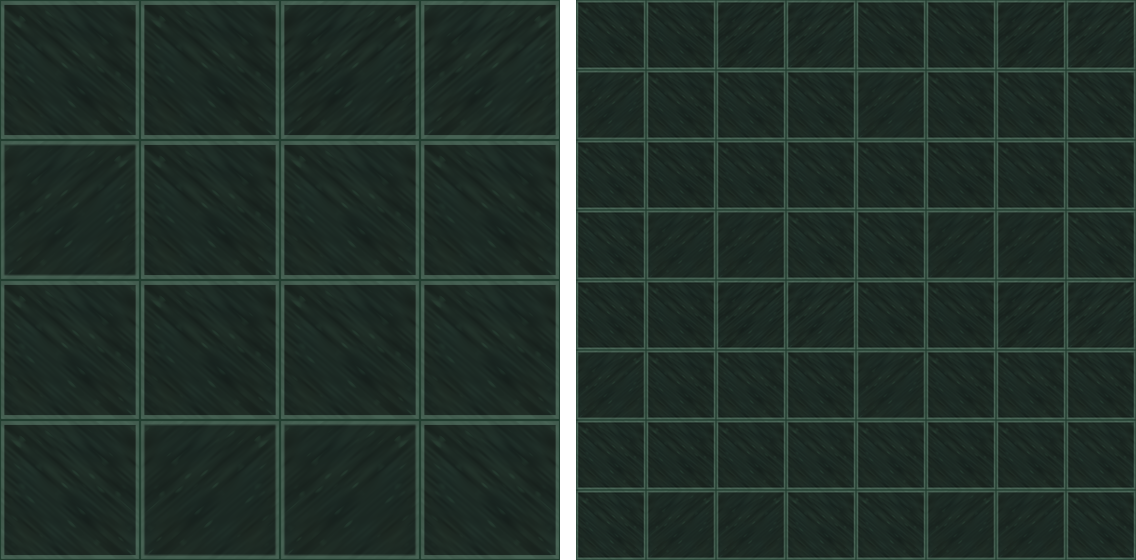
Left, the tile; right, the same tile 2 across and 2 down.
Reproduce this texture procedurally as a WebGL 1 fragment shader.

```glsl
precision highp float;

// A four by four grid of dark green slate panels, each with a pale rim and a
// thin dark groove. Slanted streaks come from stretched value noise in panel
// coordinates; some panels are mirrored, and some of those have blurred rims.

uniform vec2 u_resolution;

const float PANELS = 4.0;                      // repeats across and down
const vec2 RIM_EDGE = vec2(0.0315, 0.0345);    // outer edge to inner rim
const float GROOVE_EDGE = 0.0085;              // half the groove width
const float BLUR = 0.011;                      // rim softness of blurred panels
const float STREAK_ANGLE = -0.71;              // radians from horizontal
const vec2 FINE_SCALE = vec2(7.0, 54.0);       // noise cells along, across
const vec2 BROAD_SCALE = vec2(4.0, 25.0);
const vec2 GLINT_SCALE = vec2(9.0, 34.0);

// One bit per column, one component per row from the bottom up.
const vec4 MIRRORED_ROWS = vec4(6.0, 0.0, 1.0, 12.0);
const vec4 BLURRED_ROWS = vec4(6.0, 0.0, 1.0, 0.0);

const vec3 SLATE = vec3(0.110, 0.160, 0.137);
const vec3 STREAK_TINT = vec3(0.050, 0.078, 0.061);
const vec3 GLINT_TINT = vec3(0.030, 0.058, 0.040);
const vec3 RIM = vec3(0.265, 0.367, 0.314);
const vec3 GROOVE = vec3(0.130, 0.240, 0.184);

float hash(vec2 p) {
  vec3 q = fract(vec3(p.xyx) * 0.1031);
  q += dot(q, q.yzx + 33.33);
  return fract((q.x + q.y) * q.z);
}

float valueNoise(vec2 p) {
  vec2 cell = floor(p);
  vec2 f = fract(p);
  f = f * f * (3.0 - 2.0 * f);
  float low = mix(hash(cell), hash(cell + vec2(1.0, 0.0)), f.x);
  float high = mix(hash(cell + vec2(0.0, 1.0)), hash(cell + vec2(1.0)), f.x);
  return mix(low, high, f.y);
}

// Reads the bit of a panel from the row masks.
float panelBit(vec4 rows, vec2 panel) {
  vec4 isRow = vec4(equal(vec4(0.0, 1.0, 2.0, 3.0), vec4(panel.y)));
  return mod(floor(dot(rows, isRow) / exp2(panel.x) + 0.001), 2.0);
}

// 1 where both axes lie further in than the given edge.
float insideMask(vec2 depth, vec2 edge, float softness) {
  vec2 inside = smoothstep(edge - softness, edge + softness, depth);
  return inside.x * inside.y;
}

void main() {
  // Panel layout
  vec2 grid = gl_FragCoord.xy / u_resolution * PANELS;
  vec2 panel = mod(floor(grid), PANELS);
  vec2 local = fract(grid);
  vec2 depth = 0.5 - abs(local - 0.5);
  float mirrored = panelBit(MIRRORED_ROWS, panel);
  float blurred = panelBit(BLURRED_ROWS, panel);

  // Streak coordinates: x along the grain, y across it
  vec2 p = vec2(mix(local.x, 1.0 - local.x, mirrored), local.y);
  float c = cos(STREAK_ANGLE);
  float s = sin(STREAK_ANGLE);
  vec2 grain = vec2(c * p.x + s * p.y, c * p.y - s * p.x) + 8.0;

  // Streak layers
  float fine = valueNoise(grain * FINE_SCALE) - 0.5;
  float broad = valueNoise(grain * BROAD_SCALE + 17.0) - 0.5;
  float streak = fine * mix(0.60, 0.35, blurred) + broad * 0.45;
  float glint = smoothstep(0.76, 1.0, valueNoise(grain * GLINT_SCALE + 41.0));
  float warmth = valueNoise(p * 5.0 + 23.0) - 0.5;
  float panelTone = 1.0 + 0.03 * (hash(panel + 5.0) - 0.5);

  // Surface colours
  vec3 slate = SLATE + STREAK_TINT * streak + GLINT_TINT * glint;
  slate += vec3(0.010, 0.002, -0.006) * warmth;
  slate *= panelTone;
  vec3 rim = RIM * (1.0 + 0.20 * streak + 0.08 * glint);

  // Rim and groove, smoothed over about one pixel
  float pixelBlur = 0.5 * PANELS / min(u_resolution.x, u_resolution.y);
  float rimBlur = max(pixelBlur, BLUR * blurred);
  float field = insideMask(depth, RIM_EDGE, rimBlur);
  float raised = insideMask(depth, vec2(GROOVE_EDGE), pixelBlur);
  vec3 color = mix(GROOVE, mix(rim, slate, field), raised);

  gl_FragColor = vec4(color, 1.0);
}
```
